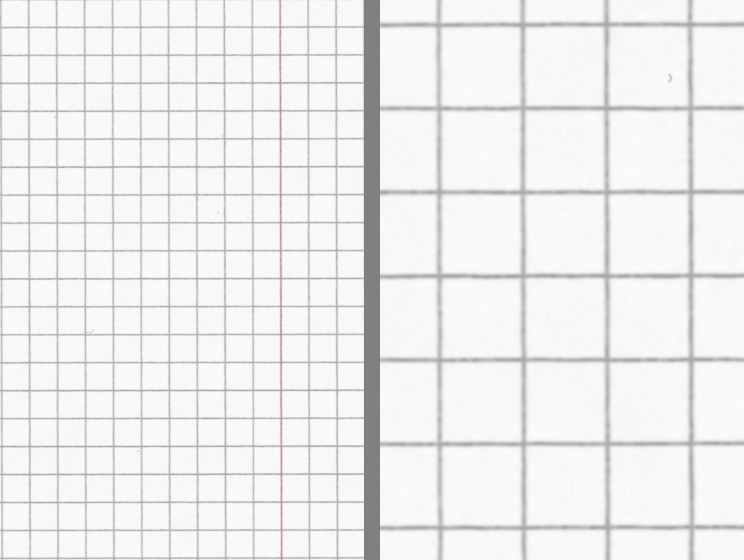
Left: the whole. Right: its middle third, enlarged.
Give the GLSL for this pattern, as a WebGL 2 fragment shader.

```glsl
#version 300 es
precision highp float;

#define PITCH 0.0499
#define ORIGIN vec2(0.0026, 0.0033)
#define TILT vec2(0.0026, -0.0015)
#define LINE_WIDTH vec2(0.00175, 0.00155)
#define LINE_INK vec2(0.82, 1.0)
#define MARGIN_COLUMN 10.0
#define GRAIN 0.022
#define FIBRES 6
#define PAPER vec3(0.974, 0.974, 0.982)
#define GREY vec3(0.67, 0.665, 0.67)
#define RED vec3(0.77, 0.52, 0.58)

uniform vec2 u_resolution;
out vec4 fragColor;

float hash(vec2 p) {
    vec3 q = fract(p.xyx * vec3(0.1031, 0.1030, 0.0973));
    q += dot(q, q.yzx + 33.33);
    return fract((q.x + q.y) * q.z);
}

float noise(vec2 p) {
    vec2 cell = floor(p), f = fract(p);
    f = f * f * (3.0 - 2.0 * f);
    return mix(mix(hash(cell), hash(cell + vec2(1, 0)), f.x),
               mix(hash(cell + vec2(0, 1)), hash(cell + vec2(1, 1)), f.x), f.y);
}

// Soft ink profile, widened to stay smooth on coarse canvases
float stroke(float dist, float width, float pixel) {
    float soft = sqrt(width * width + 0.16 * pixel * pixel);
    return width / soft * exp(-dist * dist / (soft * soft));
}

// Short curved hair, cut from a ring
float fibre(vec2 p, float radius, float angle, float pixel) {
    float side = dot(p, vec2(cos(angle), sin(angle))) / max(length(p), 1e-5);
    return stroke(length(p) - radius, 0.0007, pixel) * smoothstep(0.2, 0.5, side);
}

void main() {
    float pixel = 1.0 / u_resolution.y;
    vec2 p = gl_FragCoord.xy * pixel;
    float aspect = u_resolution.x * pixel;

    // Slightly rotated sheet with faint wobble in the ruling
    vec2 sheet = p + TILT * (p.yx - vec2(0.5, 0.5 * aspect)) - ORIGIN;
    sheet += 0.0005 * (vec2(noise(p * 90.0), noise(p * 90.0 + 51.0)) - 0.5);
    vec2 index = floor(sheet / PITCH + 0.5);
    vec2 dist = sheet - index * PITCH;

    // Paper: fine tooth and broad mottling
    float tooth = noise(p * 420.0) + 0.6 * noise(p * 190.0 + 17.0) - 0.8;
    float mottle = noise(p * 22.0 + 5.0) - 0.5;
    vec3 color = PAPER + GRAIN * 0.6 * tooth + 0.006 * mottle;

    // Ink strength varies per line and along it
    vec2 perLine = 0.92 + 0.16 * vec2(hash(vec2(index.x, 3.0)), hash(vec2(index.y, 8.0)));
    vec2 along = 0.82 + 0.36 * vec2(noise(p * vec2(150.0, 300.0)),
                                   noise(p * vec2(300.0, 150.0) + 29.0));
    vec2 ink = vec2(stroke(dist.x, LINE_WIDTH.x, pixel), stroke(dist.y, LINE_WIDTH.y, pixel));
    ink *= LINE_INK * perLine * along;

    // Grid, with one column ruled in red
    bool isMargin = abs(index.x - MARGIN_COLUMN) < 0.5;
    color = mix(color, GREY, min(ink.y, 1.0));
    color = mix(color, isMargin ? RED : GREY, min(ink.x * (isMargin ? 1.2 : 1.0), 1.0));

    // Stray fibres and specks
    for (int i = 0; i < FIBRES; i++) {
        float seed = float(i) * 7.0 + 2.0;
        vec2 center = vec2(hash(vec2(seed, 1.0)) * aspect, hash(vec2(seed, 2.0)));
        float radius = i == 0 ? 0.009 : mix(0.0015, 0.0035, hash(vec2(seed, 3.0)));
        float hair = fibre(p - center, radius, 6.2832 * hash(vec2(seed, 4.0)), pixel);
        color = mix(color, GREY, 0.7 * hair);
    }

    fragColor = vec4(clamp(color, 0.0, 1.0), 1.0);
}
```
